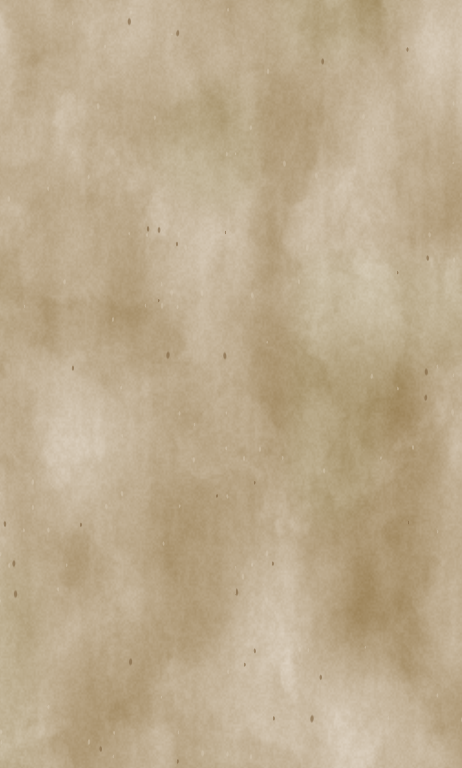
This texture is drawn by a Shadertoy shader. Its source:

```glsl
// Weathered beige plaster with soft vertical stains, fine grain and scattered chips.

float hash(vec2 p) {
    vec3 q = fract(p.xyx * vec3(0.1031, 0.103, 0.0973));
    q += dot(q, q.yzx + 33.33);
    return fract((q.x + q.y) * q.z);
}

float valueNoise(vec2 p) {
    vec2 cell = floor(p), f = fract(p);
    f = f * f * (3.0 - 2.0 * f);
    float low = mix(hash(cell), hash(cell + vec2(1, 0)), f.x);
    float high = mix(hash(cell + vec2(0, 1)), hash(cell + vec2(1, 1)), f.x);
    return mix(low, high, f.y);
}

// Layered noise whose finer layers are less stretched; result is centred on zero.
float clouds(vec2 p) {
    float sum = 0.0, amplitude = 0.5;
    for (int i = 0; i < 6; i++) {
        sum += amplitude * (valueNoise(p) - 0.5);
        p = p * vec2(2.0, 2.2) + vec2(17.3, 9.1);
        amplitude *= 0.48;
    }
    return sum;
}

// Cellular scatter: one small upright chip in a share of the cells.
float chips(vec2 p, float share, float seed) {
    vec2 cell = floor(p) + seed;
    vec2 centre = 0.35 + 0.3 * vec2(hash(cell + 3.7), hash(cell + 8.2));
    vec2 offset = fract(p) - centre;
    offset.x += 0.25 * offset.y * (hash(cell + 5.1) - 0.5);
    float size = mix(0.13, 0.3, hash(cell + 12.6));
    float shape = 1.0 - smoothstep(0.4, 1.1, length(offset * vec2(1.3, 0.9)) / size);
    return shape * step(hash(cell), share);
}

void mainImage(out vec4 fragColor, in vec2 fragCoord) {
    vec2 p = fragCoord / iResolution.y;

    // Layered sines and noise bend the stains so that they drift and fray
    vec2 warp = 0.012 * sin(p.yx * vec2(13.0, 19.0) + 2.0 * sin(p * 9.0));
    warp += 0.05 * vec2(clouds(p * 14.0 + 40.0), clouds(p * 11.0 + 70.0));
    vec2 q = p + warp;

    // Broad stains and vertical washes
    float tone = 0.27 * clouds(q * vec2(8.0, 4.2) + 21.0);
    tone += 0.10 * clouds(q * vec2(4.0, 2.6) + 53.0);
    tone += 0.035 * (valueNoise(p * vec2(34.0, 5.0) + 11.0) - 0.5);
    tone += 0.018 * (valueNoise(p * vec2(110.0, 16.0) + 31.0) - 0.5);

    // Ragged pale scuffs and dark-edged seepage
    float frayed = clouds(q * vec2(11.0, 7.0) + 90.0);
    float mottle = valueNoise(p * vec2(130.0, 85.0) + 6.0);
    tone += 0.030 * smoothstep(0.10, 0.20, frayed + 0.08 * (mottle - 0.5));
    tone -= 0.035 * smoothstep(0.10, 0.24, -frayed);

    // Fine grain
    tone += 0.026 * (valueNoise(p * vec2(420.0, 360.0)) - 0.5);
    tone += 0.018 * (valueNoise(p * vec2(210.0, 150.0) + 60.0) - 0.5);

    vec3 beige = vec3(0.75, 0.68, 0.57);
    vec3 color = beige + tone * vec3(1.0, 1.21, 1.62);

    // Faint olive cast in a few places
    float olive = smoothstep(0.6, 0.9, valueNoise(p * vec2(7.0, 5.0) + 33.0));
    color += olive * vec3(-0.012, -0.003, -0.014);

    // Chips gather in loose clusters
    float cluster = smoothstep(0.45, 0.85, valueNoise(p * vec2(9.0, 6.0) + 80.0));
    float darkChip = chips(p * vec2(80.0, 55.0), 0.008 + 0.07 * cluster, 15.0);
    float paleChip = chips(p * vec2(95.0, 65.0) + 0.4, 0.015 + 0.06 * cluster, 64.0);
    color = mix(color, vec3(0.50, 0.39, 0.25), 0.62 * darkChip);
    color = mix(color, vec3(0.85, 0.80, 0.72), 0.45 * paleChip);

    fragColor = vec4(clamp(color, 0.0, 1.0), 1.0);
}
```
